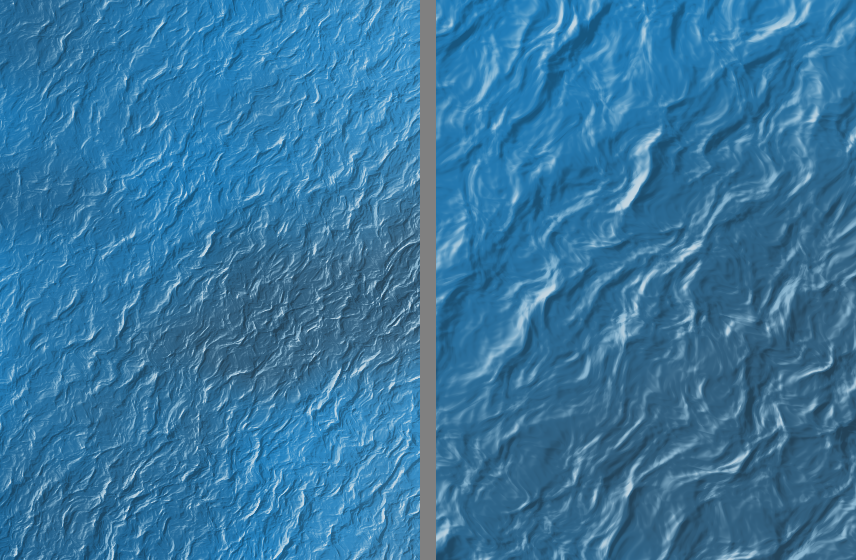
Left, the full canvas; right, a detail of the centre.
Give the GLSL for this texture, as a Shadertoy shader.

```glsl
// Rippled blue sea seen from above, with slanting wind-blown crests.
// Warped, stretched ridges of gradient noise form a height field; its slope
// toward a low light tints the water, over broad drifting patches of colour.

#define CREST_ANGLE 0.97
#define CREST_FREQ 13.0
#define CREST_STRETCH 0.45
#define OCTAVES 6
#define OCTAVE_GAIN 0.95
#define RELIEF 0.40
#define SLOPE_STEP 0.0017
#define LIGHT_DIR vec2(-0.88, 0.47)
#define BLUE vec3(0.125, 0.495, 0.735)
#define SLATE vec3(0.220, 0.430, 0.575)
#define DEEP vec3(0.110, 0.380, 0.565)
#define FOAM vec3(0.84, 0.88, 0.90)

vec2 gradientAt(vec2 cell) {
    float h = fract(sin(dot(cell, vec2(127.1, 311.7))) * 43758.55);
    return vec2(cos(6.2832 * h), sin(6.2832 * h));
}

float gradientNoise(vec2 p) {
    vec2 i = floor(p);
    vec2 f = p - i;
    vec2 w = f * f * f * (f * (f * 6.0 - 15.0) + 10.0);
    vec2 e = vec2(1.0, 0.0);
    float a = dot(gradientAt(i), f);
    float b = dot(gradientAt(i + e.xy), f - e.xy);
    float c = dot(gradientAt(i + e.yx), f - e.yx);
    float d = dot(gradientAt(i + e.xx), f - e.xx);
    return mix(mix(a, b, w.x), mix(c, d, w.x), w.y);
}

// Bend the plane so that crests wander, then align x with the crests
vec2 crestSpace(vec2 p) {
    p += 0.030 * vec2(gradientNoise(p * 5.0), gradientNoise(p * 5.0 + 31.0));
    p += 0.018 * vec2(gradientNoise(p * 19.0 + 7.0), gradientNoise(p * 19.0 + 53.0));
    p += 0.006 * vec2(gradientNoise(p * 47.0 + 3.0), gradientNoise(p * 47.0 + 71.0));
    float c = cos(CREST_ANGLE), s = sin(CREST_ANGLE);
    return vec2(c * p.x + s * p.y, c * p.y - s * p.x);
}

// Narrow ridge along the zero line of the noise
float crest(vec2 q, float freq, float stretch, float seed) {
    float n = gradientNoise(q * freq * vec2(stretch, 1.0) + seed);
    return exp(-4.2 * sqrt(n * n + 0.002));
}

float waterHeight(vec2 p) {
    vec2 q = crestSpace(p);
    float height = 0.0, freq = CREST_FREQ, gain = 1.0, stretch = CREST_STRETCH;
    for (int i = 0; i < OCTAVES; i++) {
        height += gain / freq * crest(q, freq, stretch, 17.3 * float(i));
        freq *= 1.7;
        gain *= OCTAVE_GAIN;
        stretch = mix(stretch, 0.85, 0.25);
    }
    return height;
}

// Broad patches: blue water, slate band rising to the right, deep left edge
vec3 waterColour(vec2 p) {
    float drift = gradientNoise(p * 2.6 + 4.0) + 0.5 * gradientNoise(p * 6.0 + 11.0);
    float band = (p.y - 0.34 - 0.40 * p.x + 0.16 * drift) / 0.18;
    float slate = exp(-band * band) * smoothstep(-0.1, 0.6, p.x);
    vec2 toPatch = (p - vec2(0.03, 0.84)) / vec2(0.22, 0.11);
    float deep = 0.8 * exp(-dot(toPatch, toPatch));
    deep += 0.7 * smoothstep(0.5, 0.0, p.x) * smoothstep(0.8, 1.3, p.y);
    deep += 0.8 * smoothstep(0.45, 0.1, p.y) * smoothstep(0.85, 0.1, p.x);
    deep = clamp(deep + 0.5 * drift, 0.0, 1.0);
    vec3 colour = mix(BLUE, DEEP, deep);
    colour = mix(colour, SLATE, clamp(0.12 + 0.95 * slate + 0.4 * drift, 0.0, 1.0));
    colour *= 1.0 - 0.14 * slate;
    float glow = smoothstep(0.45, 1.0, p.x) * (1.0 - 0.8 * slate);
    return colour + vec3(0.08, 0.07, 0.06) * glow;
}

void mainImage(out vec4 fragColor, in vec2 fragCoord) {
    vec2 p = fragCoord / iResolution.x;

    // Slope toward the light, rougher at the lower right
    vec2 reach = SLOPE_STEP * LIGHT_DIR;
    float slope = (waterHeight(p - reach) - waterHeight(p + reach)) / (2.0 * SLOPE_STEP);
    float rough = mix(0.72, 1.2, smoothstep(-0.7, 0.7, p.x - 0.6 * p.y));
    float lit = slope * RELIEF * rough;

    // Shaded flanks, pale sky sheen and foam on the large crests
    float ridge = crest(crestSpace(p), CREST_FREQ, CREST_STRETCH, 0.0);
    vec3 colour = waterColour(p);
    vec3 sheen = mix(colour, vec3(0.60, 0.77, 0.87), 0.85);
    colour *= 1.0 - 0.30 * smoothstep(0.0, 2.4, -lit);
    colour = mix(colour, sheen, smoothstep(-0.15, 2.5, lit));
    float foam = smoothstep(1.2, 3.0, lit) * smoothstep(0.25, 0.7, ridge);
    colour = mix(colour, FOAM, 0.75 * foam);

    fragColor = vec4(clamp(colour, 0.0, 1.0), 1.0);
}
```
